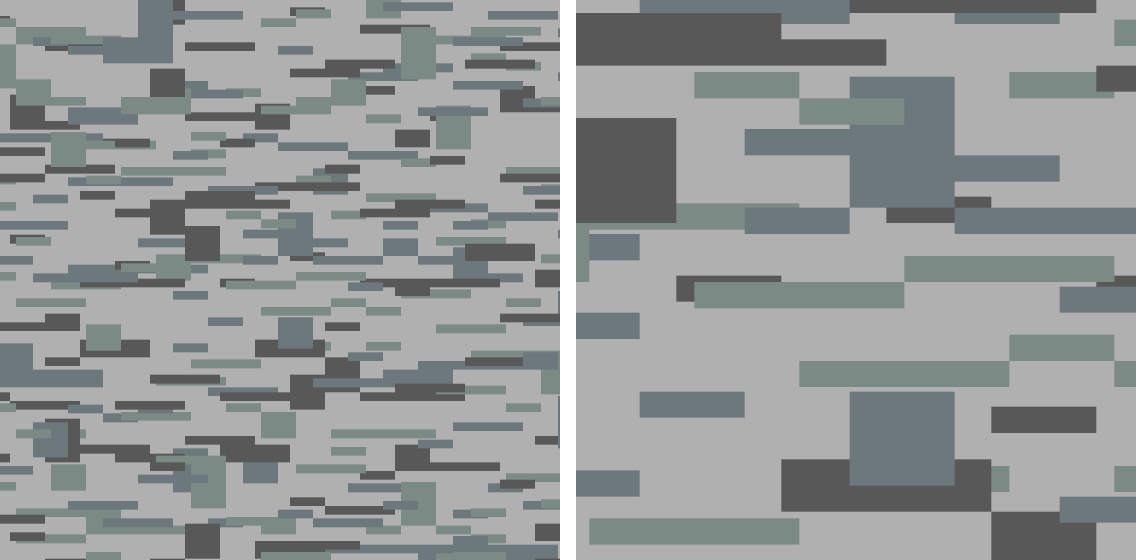
Left, the full canvas; right, a detail of the centre.
A Shadertoy shader for this pattern:

```glsl
// Digital camouflage: three coloured layers of flat blocks on a grey ground.
// Each layer has its own shifted grid of wide cells; scattered seeds grow into
// small rectangles of cells, and a random rank per seed decides what lies on top.

const vec3 GROUND = vec3(0.690, 0.690, 0.690);
const vec3 DARK   = vec3(0.345, 0.345, 0.345);
const vec3 SLATE  = vec3(0.424, 0.470, 0.486);
const vec3 SAGE   = vec3(0.484, 0.541, 0.518);

const vec2 GRID = vec2(16.0, 64.0);          // cells across and up the canvas
const vec2 DARK_SHIFT  = vec2(0.29, 0.17);   // grid offsets, in cells
const vec2 SLATE_SHIFT = vec2(0.94, 0.75);
const vec2 SAGE_SHIFT  = vec2(0.46, 0.92);

const int   SEED_SPACING = 11;    // rows of a column that share one seed
const int   MAX_WIDTH    = 2;     // largest rectangle, in cells
const int   MAX_HEIGHT   = 5;
const float TALL_FALLOFF = 6.0;   // higher values make tall blocks rarer
const float WIDE_CHANCE  = 0.5;   // chance that a low block is two cells wide
const int   SAMPLES      = 3;     // antialiasing samples per axis

// Three random numbers in 0..1 from integer coordinates
vec3 hash3(ivec3 p) {
    uvec3 v = uvec3(p) * 1664525u + 1013904223u;
    v.x += v.y * v.z; v.y += v.z * v.x; v.z += v.x * v.y;
    v ^= v >> 16u;
    v.x += v.y * v.z; v.y += v.z * v.x; v.z += v.x * v.y;
    return vec3(v >> 8u) / 16777216.0;
}

// Rank of the topmost block covering a point, or 0 where the layer is empty
float blockRank(vec2 gridPos, int layer) {
    ivec2 cell = ivec2(floor(gridPos)) + 64;   // keeps indices positive
    float rank = 0.0;
    for (int dx = 0; dx < MAX_WIDTH; dx++)
    for (int dy = 0; dy < MAX_HEIGHT; dy++) {
        ivec2 seed = cell - ivec2(dx, dy);
        int group = seed.y / SEED_SPACING;
        vec3 rnd = hash3(ivec3(seed.x, group, layer));
        float pick = rnd.x * float(SEED_SPACING);
        if (seed.y - group * SEED_SPACING != int(pick)) continue;

        int height = 1 + int(float(MAX_HEIGHT) * pow(rnd.y, TALL_FALLOFF));
        int width = (height < 3 && rnd.z < WIDE_CHANCE) ? MAX_WIDTH : 1;
        if (dx < width && dy < height) rank = max(rank, 0.001 + fract(pick));
    }
    return rank;
}

// Colour of the pattern at a point in canvas units
vec3 camouflage(vec2 uv) {
    vec2 p = uv * GRID;
    float dark  = blockRank(p - DARK_SHIFT, 1);
    float slate = blockRank(p - SLATE_SHIFT, 2);
    float sage  = blockRank(p - SAGE_SHIFT, 3);

    float top = max(dark, max(slate, sage));
    if (top == 0.0) return GROUND;
    if (top == dark) return DARK;
    return top == slate ? SLATE : SAGE;
}

void mainImage(out vec4 fragColor, in vec2 fragCoord) {
    // Average a regular grid of samples inside the pixel
    vec3 sum = vec3(0.0);
    for (int i = 0; i < SAMPLES; i++)
    for (int j = 0; j < SAMPLES; j++) {
        vec2 jitter = (vec2(i, j) + 0.5) / float(SAMPLES) - 0.5;
        sum += camouflage((fragCoord + jitter) / iResolution.y);
    }
    fragColor = vec4(sum / float(SAMPLES * SAMPLES), 1.0);
}
```
